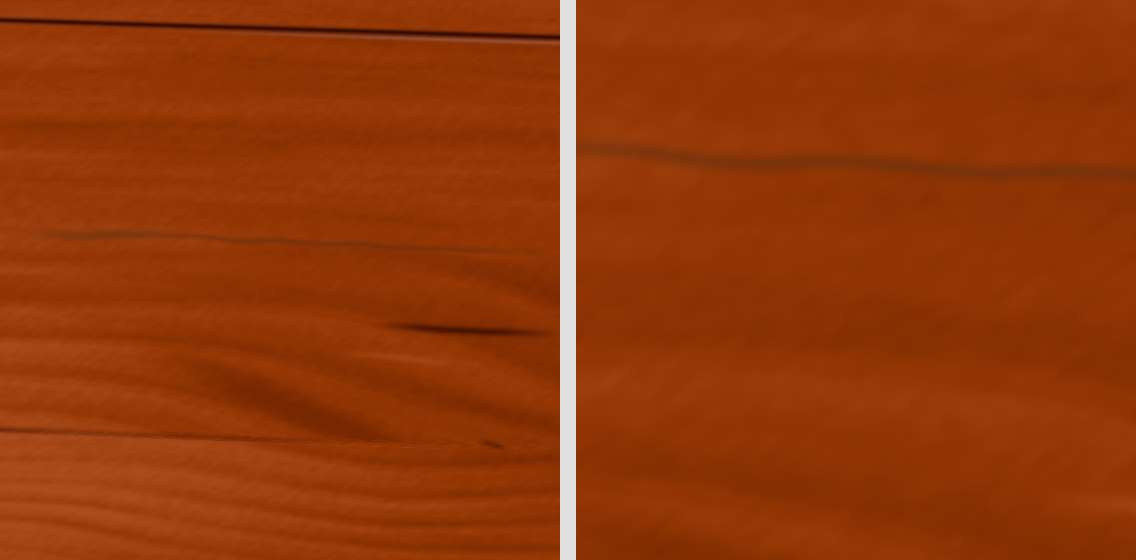
Left: the whole. Right: its middle third, enlarged.
Reproduce this texture procedurally as a Shadertoy shader.

```glsl
// Polished reddish-orange wood: a narrow dark joint near the top, almost straight
// grain above, and sweeping curved growth rings below that run into a faint seam.
// Stretched value noise and ring profiles are sampled along a bent grain coordinate.

const vec3 DARK_WOOD  = vec3(0.47, 0.155, 0.005);
const vec3 MID_WOOD   = vec3(0.58, 0.212, 0.012);
const vec3 LIGHT_WOOD = vec3(0.67, 0.300, 0.115);
const vec3 BURNT      = vec3(0.25, 0.060, 0.010);
const vec3 JOINT      = vec3(0.17, 0.035, 0.020);
const vec3 DULL_OLIVE = vec3(0.40, 0.190, 0.060);
const vec3 EDGE_GLINT = vec3(0.57, 0.340, 0.270);

const float JOINT_LEFT  = 0.964;  // joint height at the left border
const float JOINT_DROP  = 0.031;  // fall of the joint across the canvas
const float SEAM_LEFT   = 0.232;
const float SEAM_DROP   = 0.034;
const float RING_COUNT  = 17.0;
const float BEND        = 0.60;   // strength of the sweeping curve

float hash(vec2 p) {
    vec3 q = fract(vec3(p.xyx) * 0.1031);
    q += dot(q, q.yzx + 33.33);
    return fract((q.x + q.y) * q.z);
}

float noise(vec2 p) {
    vec2 i = floor(p), f = fract(p);
    f = f * f * (3.0 - 2.0 * f);
    return mix(mix(hash(i), hash(i + vec2(1, 0)), f.x),
               mix(hash(i + vec2(0, 1)), hash(i + vec2(1, 1)), f.x), f.y);
}

// Signed fibre streaks, finer and weaker with each octave
float fibres(vec2 p) {
    float sum = 0.0, amp = 0.26;
    vec2 freq = vec2(1.3, 10.0);
    for (int i = 0; i < 4; i++) {
        sum += amp * (noise(p * freq + float(i) * 17.3) - 0.5);
        freq *= vec2(1.7, 2.15);
        amp *= 0.76;
    }
    return sum;
}

// Growth ring: slow rise to a pale lip, then a soft drop into a dark line
float ring(float phase) {
    float f = fract(phase);
    float darkLine = smoothstep(0.0, 0.16, f) * (1.0 - smoothstep(0.16, 0.55, f));
    float paleLip = smoothstep(0.55, 0.88, f) * (1.0 - smoothstep(0.88, 1.0, f));
    return 0.65 * paleLip - darkLine;
}

// Tapered soft streak; size holds half length and half thickness
float streak(vec2 p, vec2 centre, vec2 size, float slope) {
    vec2 d = p - centre;
    d.y -= slope * d.x + 0.006 * (noise(vec2(p.x * 14.0, centre.y * 90.0)) - 0.5);
    d /= size;
    return exp(-d.y * d.y) * (1.0 - smoothstep(0.25, 1.0, abs(d.x)));
}

void mainImage(out vec4 fragColor, in vec2 fragCoord) {
    vec2 p = fragCoord / iResolution.xy;
    float joint = p.y - (JOINT_LEFT - JOINT_DROP * p.x);
    float seam = p.y - (SEAM_LEFT - SEAM_DROP * p.x);
    float below = 1.0 - smoothstep(-0.008, 0.008, seam);
    float curved = 1.0 - smoothstep(0.44, 0.62, p.y);

    // Grain coordinate, constant along each fibre
    float sweep = p.x * p.x / (1.0 + 2.0 * p.x * p.x);
    float wave = 0.016 * (noise(p * vec2(3.0, 4.0)) - 0.5);
    float upperGrain = p.y + 0.03 * p.x + wave
                     + BEND * (1.0 - smoothstep(0.18, 0.64, p.y)) * sweep;
    float lowerGrain = p.y + 0.26 * sweep + 2.0 * wave + 3.1;

    // Fibres and rings on either side of the seam
    float upperRings = ring(upperGrain * RING_COUNT + 1.6 * noise(vec2(p.x * 1.5, upperGrain * 7.0)));
    float lowerRings = ring(lowerGrain * RING_COUNT + 1.4 * noise(vec2(p.x * 1.5, lowerGrain * 7.0)));
    float rings = mix(upperRings, lowerRings, below);
    float grain = mix(upperGrain, lowerGrain, below);
    float ringFade = 0.35 + 0.9 * noise(vec2(p.x * 2.6, grain * 13.0) + 5.0);

    float tone = 0.47 + 0.85 * fibres(vec2(p.x, grain));
    tone += rings * ringFade * mix(0.06, 0.23, curved);

    // Broad sheen: paler to the left and lower left, deeper to the right
    float left = 1.0 - smoothstep(0.0, 0.55, p.x);
    tone += 0.11 * left + 0.12 * left * curved;
    tone += 0.10 * below * (1.0 - smoothstep(0.45, 0.9, p.x));
    tone -= 0.10 * curved * smoothstep(0.55, 1.0, p.x);
    tone += 0.10 * smoothstep(0.0, 0.01, joint);
    tone -= 0.20 * streak(p, vec2(0.45, 0.755), vec2(0.90, 0.020), -0.02);
    tone -= 0.32 * streak(p, vec2(0.52, 0.275), vec2(0.30, 0.030), -0.42) * (1.0 - below);

    // Slanted pores and fine mottling
    vec2 slant = vec2(p.x * 0.8 + p.y * 0.6, p.y * 0.8 - p.x * 0.6);
    tone += 0.11 * (noise(slant * vec2(55.0, 150.0)) - 0.5);
    tone += 0.08 * (noise(p * vec2(70.0, 140.0)) - 0.5);

    // Pale flecks where the rings crowd together
    tone += 0.30 * streak(p, vec2(0.71, 0.362), vec2(0.12, 0.007), -0.09);
    tone += 0.16 * streak(p, vec2(0.83, 0.545), vec2(0.14, 0.004), -0.06);

    vec3 col = mix(DARK_WOOD, MID_WOOD, clamp(tone * 2.0, 0.0, 1.0));
    col = mix(col, LIGHT_WOOD, clamp(tone * 2.0 - 1.0, 0.0, 1.0));

    // Dull and burnt marks, then the seam
    col = mix(col, DULL_OLIVE, 0.50 * streak(p, vec2(0.18, 0.581), vec2(0.16, 0.009), 0.0));
    col = mix(col, DULL_OLIVE, 0.55 * streak(p, vec2(0.58, 0.565), vec2(0.50, 0.005), -0.045));
    col = mix(col, BURNT, 0.85 * streak(p, vec2(0.83, 0.412), vec2(0.19, 0.007), -0.055));
    col = mix(col, BURNT, 0.45 * streak(p, vec2(0.88, 0.207), vec2(0.03, 0.006), -0.25));
    float seamLine = exp(-pow(seam / 0.005, 2.0)) * (1.0 - smoothstep(0.25, 0.75, p.x));
    col = mix(col, BURNT, 0.38 * seamLine * (0.5 + noise(vec2(p.x * 9.0, 3.0))));

    // Joint between the boards with a glint on its lower lip
    float lip = exp(-pow((joint + 0.010) / 0.0035, 2.0)) * smoothstep(0.15, 0.8, p.x);
    col = mix(col, EDGE_GLINT, 0.75 * lip);
    col = mix(col, JOINT, 0.92 * exp(-pow(joint / 0.0048, 2.0)));
    fragColor = vec4(col, 1.0);
}
```
